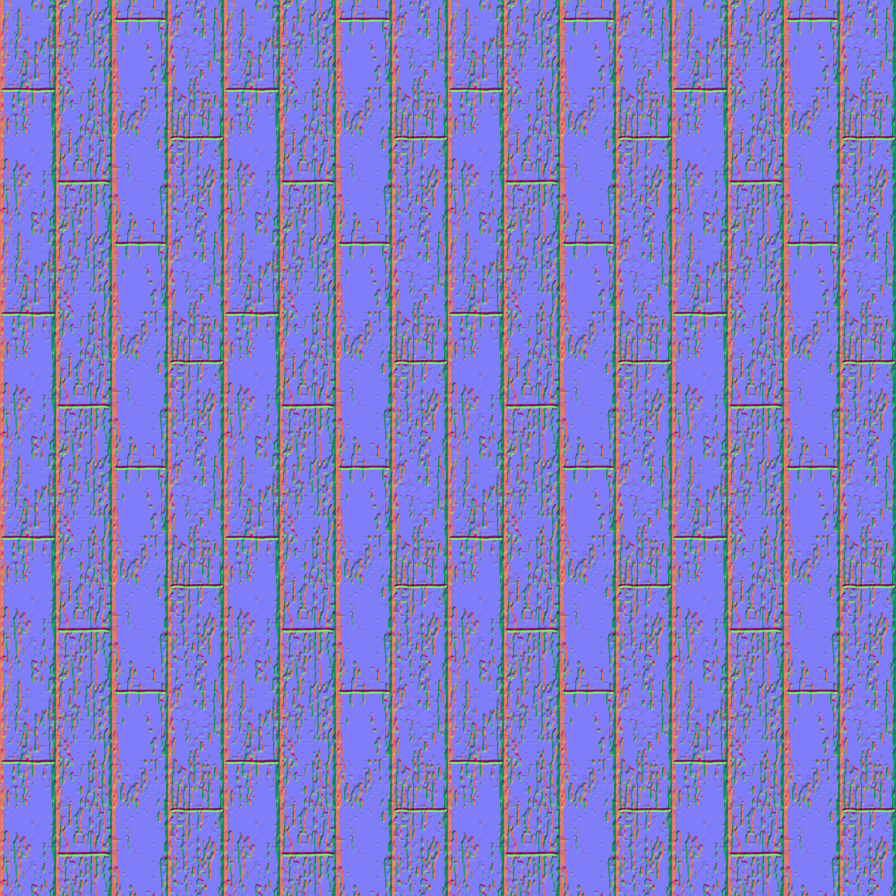
This texture map is drawn by a WebGL 2 fragment shader. Its source:

```glsl
#version 300 es
precision highp float;

uniform vec2 u_resolution;
out vec4 fragColor;

const float TILES = 4.0;
const float PLANKS = 4.0;
const float CHIP_DEPTH = 0.0068;
const float GROOVE_DEPTH = 0.027;
const float JOINT_DEPTH = 0.016;

// Per plank: joint height, overall wear, wear below the joint, wear of the middle patch
const vec4 PLANK_TRAITS[4] = vec4[4](
    vec4(0.598, 0.38, 0.50, 0.05),
    vec4(0.187, 0.62, 0.20, 0.10),
    vec4(0.911, 0.08, 0.00, 0.75),
    vec4(0.384, 0.24, 0.40, 0.55));

float hash(vec2 cell, float seed) {
    vec3 p = fract(vec3(cell.xyx + seed * 17.3) * vec3(0.1031, 0.1030, 0.0973));
    p += dot(p, p.yzx + 33.33);
    return fract((p.x + p.y) * p.z);
}

// Value noise that wraps once per tile
float tileNoise(vec2 tile, vec2 period, float seed) {
    vec2 p = tile * period;
    vec2 cell = floor(p);
    vec2 f = p - cell;
    f = f * f * (3.0 - 2.0 * f);
    vec2 a = mod(cell, period);
    vec2 b = mod(cell + 1.0, period);
    return mix(mix(hash(a, seed), hash(vec2(b.x, a.y), seed), f.x),
               mix(hash(vec2(a.x, b.y), seed), hash(b, seed), f.x), f.y);
}

// Long narrow flakes of missing paint with ragged ends
float chipMask(vec2 tile, float wear) {
    float streak = 0.66 * tileNoise(tile, vec2(80.0, 9.0), 1.0)
                 + 0.34 * tileNoise(tile, vec2(96.0, 50.0), 2.0);
    float threshold = 0.80 - 0.30 * wear;
    return smoothstep(threshold - 0.07, threshold + 0.07, streak);
}

float pitMask(vec2 tile, float wear) {
    float threshold = 0.80 - 0.24 * wear;
    return smoothstep(threshold, threshold + 0.3, tileNoise(tile, vec2(76.0, 60.0), 3.0));
}

// Uneven bevels along the two plank sides
float sideBevel(float across, float wobble, float extraWidth) {
    float left = across / (0.008 + 0.011 * wobble + extraWidth);
    float right = (1.0 / PLANKS - across) / (0.006 + 0.012 * wobble);
    return GROOVE_DEPTH * clamp(min(left, right), 0.0, 1.0);
}

float jointBevel(float along, float wobble) {
    float shifted = fract(along + 0.005 * (wobble - 0.5));
    float edge = min(shifted / 0.008, (1.0 - shifted) / 0.008);
    return JOINT_DEPTH * clamp(edge, 0.0, 1.0) + GROOVE_DEPTH - JOINT_DEPTH;
}

float surfaceHeight(vec2 position) {
    vec2 tile = fract(position);
    float column = min(floor(tile.x * PLANKS), PLANKS - 1.0);
    vec4 traits = PLANK_TRAITS[int(column)];
    float across = tile.x - column / PLANKS;
    float along = fract(tile.y - traits.x);

    // Wear gathers in patches, at the sides and under the plank ends
    float patches = tileNoise(tile, vec2(14.0, 6.0), 4.0) - 0.5;
    float endWear = smoothstep(0.70, 1.0, along) + 0.5 * smoothstep(0.14, 0.0, along);
    float sideWear = smoothstep(0.045, 0.012, min(across, 1.0 / PLANKS - across));
    vec2 fromMiddle = (vec2(across, along) - vec2(0.13, 0.58)) / vec2(0.06, 0.10);
    float wear = traits.y + 1.20 * patches + traits.z * endWear + 0.45 * sideWear
               + traits.w * exp(-dot(fromMiddle, fromMiddle));

    float wobble = tileNoise(tile, vec2(24.0, 44.0), 5.0);
    float extraWidth = column == 2.0 ? 0.006 : 0.0;
    float plank = min(sideBevel(across, wobble, extraWidth), jointBevel(along, wobble));
    return plank - CHIP_DEPTH * chipMask(tile, wear) - 0.0022 * pitMask(tile, wear);
}

vec2 surfaceSlope(vec2 position, float reach) {
    vec2 dx = vec2(reach, 0.0);
    vec2 dy = vec2(0.0, reach);
    return vec2(surfaceHeight(position + dx) - surfaceHeight(position - dx),
                surfaceHeight(position - dy) - surfaceHeight(position + dy)) / (2.0 * reach);
}

// Red and green hold the tilt, blue falls as the tilt grows
vec3 encodeTilt(vec2 slope) {
    vec2 tilt = slope / sqrt(1.0 + dot(slope, slope));
    float rise = max(tilt.x, 0.0);
    float fall = max(-tilt.x, 0.0);
    tilt.y += 0.30 * fall * (1.0 - 0.6 * fall) - 0.38 * rise * (1.0 - rise);
    float blue = 0.98 - 0.60 * smoothstep(0.0, 0.8, length(tilt));
    return vec3(0.5 + 0.5 * tilt.x, 0.49 + 0.5 * tilt.y, blue);
}

void main() {
    vec3 color = vec3(0.0);
    // Four samples per pixel smooth the edges
    for (int i = 0; i < 4; i++) {
        vec2 offset = vec2(float(i % 2), float(i / 2)) * 0.5 - 0.25;
        vec2 position = (gl_FragCoord.xy + offset) / u_resolution * TILES;
        color += encodeTilt(surfaceSlope(position, 0.0027));
    }
    fragColor = vec4(clamp(color * 0.25, 0.0, 1.0), 1.0);
}
```
